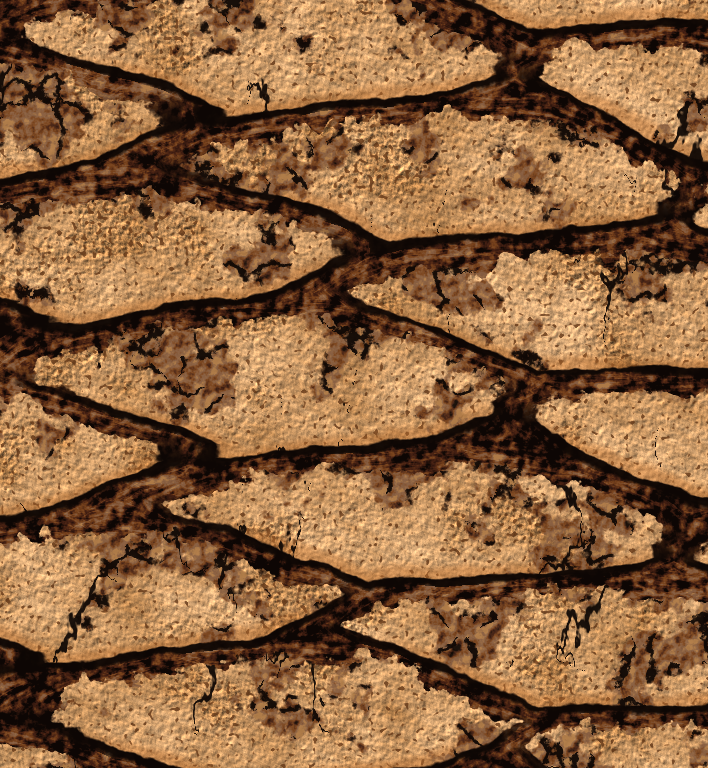
A Shadertoy shader for this texture:

```glsl
// Palm trunk bark: broad lens-shaped leaf bases on a slanted lattice, parted by dark fibre.
// Each scale is a distance function with hashed size and tilt; gradient noise
// adds frayed edges, crumbling crust, cracks, pores, cut marks and relief.

const vec3 BLACK = vec3(0.05, 0.025, 0.015);
const vec3 DEEP  = vec3(0.26, 0.12, 0.07);
const vec3 BROWN = vec3(0.47, 0.26, 0.11);
const vec3 DUST  = vec3(0.52, 0.36, 0.25);
const vec3 TAN   = vec3(0.68, 0.48, 0.28);
const vec3 CREAM = vec3(0.88, 0.69, 0.49);

const vec2 ORIGIN = vec2(0.345, 0.499);      // centre of the middle scale
const vec2 DIAGONAL = vec2(0.221, -0.173);   // step to the lower right neighbour
const vec2 UPWARD = vec2(0.0, 0.445);        // step to the scale above

vec2 hash2(vec2 p) {
    p = vec2(dot(p, vec2(127.1, 311.7)), dot(p, vec2(269.5, 183.3)));
    return 2.0 * fract(sin(p) * 43758.5) - 1.0;
}

float gradientNoise(vec2 p) {
    vec2 i = floor(p), f = fract(p);
    vec2 u = f * f * f * (f * (f * 6.0 - 15.0) + 10.0);
    vec2 e = vec2(1.0, 0.0);
    float low = mix(dot(hash2(i), f), dot(hash2(i + e), f - e), u.x);
    float high = mix(dot(hash2(i + e.yx), f - e.yx), dot(hash2(i + 1.0), f - 1.0), u.x);
    return mix(low, high, u.y);
}

float fbm(vec2 p) {
    float sum = 0.0, amp = 0.6;
    for (int i = 0; i < 4; i++) {
        sum += amp * gradientNoise(p);
        p = mat2(1.6, 1.2, -1.2, 1.6) * p + 7.3;
        amp *= 0.55;
    }
    return sum;
}

// Lens with a shallow parabolic belly and a blunter top; size = half width, belly, top.
float lensDistance(vec2 q, vec3 size) {
    float u = abs(q.x) / size.x;
    float top = (q.y - size.z * (1.0 - u * u * u)) / length(vec2(1.0, 3.0 * size.z * u * u / size.x));
    float belly = (-q.y - size.y * (1.0 - u * u)) / length(vec2(1.0, 2.0 * size.y * u / size.x));
    return max(top, belly);
}

// Returns edge distance, position within the nearest scale, and its seed.
vec4 nearestScale(vec2 p, float gap) {
    float first = 9.0, second = 9.0;
    vec3 local = vec3(0.0);
    for (int i = -4; i <= 4; i++)
    for (int j = -3; j <= 3; j++) {
        vec2 id = vec2(i, j);
        vec2 h = hash2(id + 3.7), k = hash2(id + 19.1);
        vec2 q = p - ORIGIN - DIAGONAL * id.x - UPWARD * id.y - 0.006 * k;
        q.y += q.x * (0.02 + 0.035 * clamp(id.x, -2.0, 3.0) + 0.02 * h.x);
        float d = lensDistance(q, vec3(0.35 + 0.015 * h.y, 0.092, 0.092 + 0.008 * k.x));
        if (d < first) {
            second = first;
            first = d;
            local = vec3(q, h.x * 9.0);
        } else second = min(second, d);
    }
    return vec4(max(first, 0.5 * (first - second) + gap), local);
}

// Dark-to-light bark colours.
vec3 barkRamp(float t) {
    vec3 c = mix(BLACK, DEEP, smoothstep(0.05, 0.35, t));
    c = mix(c, BROWN, smoothstep(0.3, 0.6, t));
    c = mix(c, DUST, smoothstep(0.55, 0.8, t));
    return mix(c, TAN, smoothstep(0.8, 1.1, t));
}

// Brightness change on a rough surface lit from the upper left.
float relief(vec2 p, float frequency) {
    vec2 toLight = vec2(-0.25, 0.3) / frequency;
    return fbm(p * frequency) - fbm((p + toLight) * frequency);
}

// Jagged line along the zero level of noise, tapering where a second noise fades.
float crack(vec2 p, float width, float cover) {
    float line = abs(gradientNoise(p) + 0.28 * fbm(p * 3.5));
    float w = width * smoothstep(cover, cover + 0.2, gradientNoise(p * 0.8 + 31.0));
    return (1.0 - smoothstep(0.4 * w, w + 0.001, line)) * step(0.001, w);
}

// Thin bright hairs running along x.
float hairs(vec2 p) {
    p.y += 0.012 * fbm(p * 16.0);
    return 1.0 - smoothstep(0.02, 0.14, abs(gradientNoise(p * vec2(22.0, 120.0))));
}

vec3 fibreColor(vec2 p, float edge) {
    float strands = fbm(vec2(p.x * 16.0 + 2.0 * fbm(p * 12.0), edge * 110.0 + 14.0 * p.y));
    float lumps = fbm(p * 13.0 + 5.0);
    float hair = max(hairs(mat2(0.95, 0.3, -0.3, 0.95) * p), hairs(mat2(0.9, -0.4, 0.4, 0.9) * p + 3.0));
    float t = 0.33 + 0.7 * strands + 0.8 * lumps + 0.7 * fbm(p * 75.0);
    return barkRamp(t + 1.0 * relief(p, 45.0) + 0.22 * hair * smoothstep(-0.1, 0.3, lumps + strands));
}

vec3 faceColor(vec2 p, vec2 q, float seed, float edge) {
    float mottling = fbm(p * 8.0 + seed);
    float cuts = gradientNoise(vec2(q.x * 8.0 + q.y * 6.0, (q.y + 0.45 * q.x) * 130.0));
    float stipple = smoothstep(0.0, 0.25, fbm(p * 6.0 + seed + 50.0));
    vec3 c = mix(TAN, CREAM, clamp(0.62 + 1.1 * mottling + 0.4 * cuts - 0.45 * stipple, 0.0, 1.0));
    c *= 1.0 + (0.75 + 0.7 * stipple) * relief(p, 120.0) + 0.3 * relief(p, 35.0);
    // Pores, then the warm worn lower rim.
    float pores = smoothstep(0.2, 0.4, gradientNoise(p * 150.0) + 0.12 * stipple);
    c = mix(c, BROWN * 0.8, 0.8 * pores);
    float lower = smoothstep(0.0, -0.04, q.y);
    c = mix(c, vec3(0.70, 0.41, 0.17), 0.45 * lower * smoothstep(-0.02, -0.004, edge + 0.02 * mottling));
    // Crust clings mostly to the upper half.
    float crust = smoothstep(0.06, 0.13, fbm(p * 7.5 + seed + 13.0) + 1.6 * q.y + 0.25 * fbm(p * 45.0));
    float crumbs = 0.72 + 0.9 * fbm(p * 55.0) + 1.3 * relief(p, 50.0);
    c = mix(c, barkRamp(crumbs), 0.92 * crust);
    float cracks = max(crack(p * vec2(9.0, 4.5) + seed, 0.035, 0.06), crust * crack(p * 26.0, 0.11, -0.15));
    return mix(c, BLACK, 0.93 * cracks);
}

void mainImage(out vec4 fragColor, in vec2 fragCoord) {
    vec2 p = fragCoord / iResolution.y;
    vec2 warp = vec2(fbm(p * 5.0), fbm(p * 5.0 + 40.0));
    vec4 scale = nearestScale(p + 0.025 * warp, 0.012);
    float edge = scale.x;
    vec2 q = scale.yz;

    // Lower rims stay crisp, upper rims fray into the fibre.
    float upper = smoothstep(-0.03, 0.03, q.y);
    float fray = 0.045 * fbm(p * 10.0 + 9.0) + 0.03 * fbm(p * 42.0) + 0.009;
    float rim = edge + mix(0.007 * fbm(p * 32.0), fray, upper);
    float soft = max(0.0015, 0.8 / iResolution.y);
    float face = 1.0 - smoothstep(-soft, soft, rim);

    float depth = 0.012 + 0.02 * fbm(p * 7.0 + 60.0) + 0.012 * fbm(p * 50.0);
    float shadow = (1.0 - upper) * (1.0 - smoothstep(0.6 * depth, depth + 0.002, rim));
    vec3 gaps = mix(fibreColor(p, edge), BLACK, 0.94 * shadow);
    vec3 color = mix(gaps, faceColor(p, q, scale.w, edge), face);
    fragColor = vec4(clamp(color, 0.0, 1.0), 1.0);
}
```
